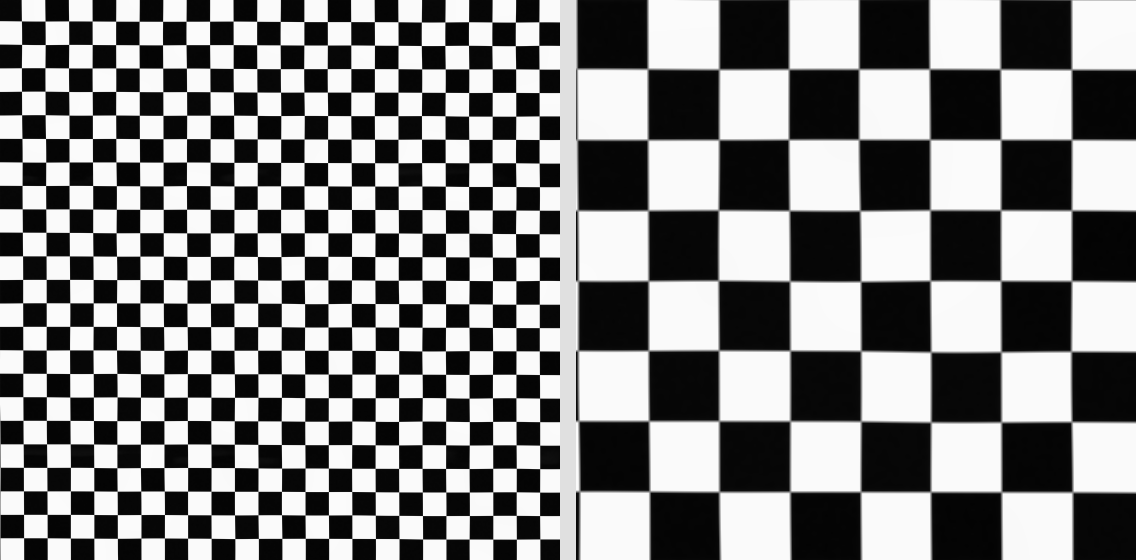
Left: the whole. Right: its middle third, enlarged.
A WebGL 1 fragment shader for this pattern:

```glsl
precision highp float;
// Black and white checkerboard of nearly 24 by 24 tiles, slightly leaning and
// uneven. Two signed triangle waves are multiplied to give soft-edged tiles;
// value noise adds the wobble of the lines and faint scuffs on the black.

uniform vec2 u_resolution;

float hash(vec2 p) {
  vec3 q = fract(vec3(p.xyx) * 0.1031);
  q += dot(q, q.yzx + 33.33);
  return fract((q.x + q.y) * q.z);
}

float noise(vec2 p) {
  vec2 i = floor(p);
  vec2 f = fract(p);
  f = f * f * (3.0 - 2.0 * f);
  return mix(mix(hash(i), hash(i + vec2(1.0, 0.0)), f.x),
             mix(hash(i + vec2(0.0, 1.0)), hash(i + 1.0), f.x), f.y);
}

// Signed distance to the nearest grid line: positive in even cells.
vec2 signedWave(vec2 g) {
  return abs(mod(g - 0.5, 2.0) - 1.0) - 0.5;
}

// Horizontal band of wear around the middle of one row of tiles.
float wornRow(float y, float center) {
  return 1.0 - smoothstep(0.15, 0.5, abs(y - center));
}

void main() {
  // Canvas position, measured down from the top left
  vec2 p = gl_FragCoord.xy / u_resolution;
  p.y = 1.0 - p.y;

  // Tile coordinates with a slight lean and wobble
  vec2 grid = vec2(p.x * (23.8 + 0.074 * p.y) + 0.07 - 0.1 * p.y,
                   p.y * 23.83 + 0.094 - 0.055 * p.x);
  vec2 wobble = vec2(noise(grid * 0.6 + 40.0), noise(grid * 0.6 + 90.0)) - 0.5;
  grid += 0.025 * wobble;

  // Soft tile edges, at least one pixel wide
  float pixel = 1.0 / min(u_resolution.x, u_resolution.y);
  float halfEdge = 0.5 * 23.8 * max(pixel, 0.0019);
  vec2 wave = signedWave(grid);
  vec2 side = clamp(wave / halfEdge, -1.0, 1.0);
  float white = 0.5 - 0.5 * side.x * side.y;

  // Thin grey fringe just inside the black tiles
  float edge = min(abs(wave.x), abs(wave.y));
  float black = 0.012 + 0.06 * exp(-edge * 40.0);

  // Tile to tile variation, fine grain and two scuffed rows
  float wear = wornRow(grid.y, 7.55) + wornRow(grid.y, 19.5);
  float scuff = smoothstep(0.5, 0.85, noise(grid * vec2(0.9, 3.0) + 7.0));
  black += 0.012 * hash(floor(grid) + 11.0) + 0.006 * noise(grid * 12.0);
  black += 0.03 * wear * scuff;
  float paper = 0.984 - 0.006 * noise(grid * 0.5 + 60.0);

  gl_FragColor = vec4(vec3(mix(black, paper, white)), 1.0);
}
```
